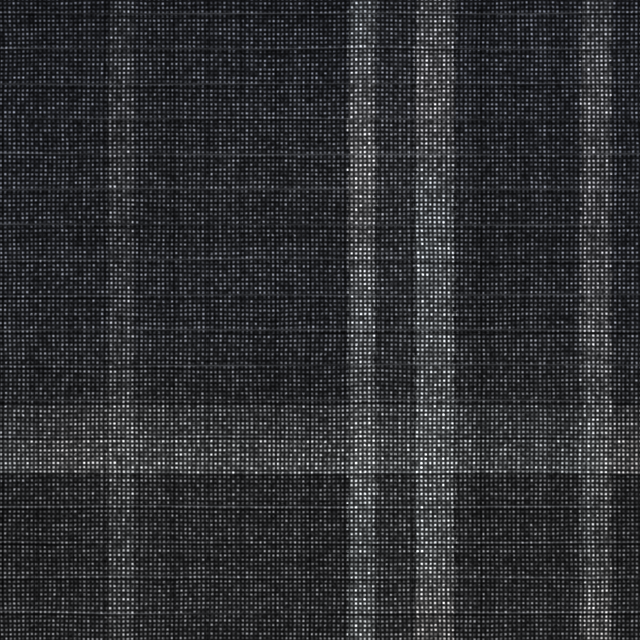
Give the GLSL for this texture, as a Shadertoy shader.

```glsl
const float THREADS = 146.0;          // threads across the cloth
const float RIB_PERIOD = 0.0551;      // spacing of the fine horizontal ribs
const float RIB_OFFSET = 0.043;
const float RIB_WIDTH = 0.0015;
const float SEAM_PERIOD = 0.0534;     // spacing of the faint vertical seams
const float SEAM_OFFSET = 0.004;
const float SEAM_WIDTH = 0.0014;
const float EDGE = 0.0015;            // softness of stripe edges
const float FRAY = 0.006;             // raggedness of stripe edges
const float WEAVE_FLOOR = 0.48;       // brightness of gaps between threads
const float WEAVE_GAIN = 2.05;
const float GRAIN = 1.10;             // variation between knots
const float FUZZ = 0.65;              // fibre variation within a knot
const float SHOULDER = 0.28;          // compression of bright yarn

const vec3 COOL_GROUND = vec3(0.160, 0.167, 0.188);
const vec3 WARM_GROUND = vec3(0.177, 0.179, 0.185);
const vec3 STRIPE_YARN = vec3(0.204, 0.205, 0.202);
const vec3 RIB_YARN = vec3(0.170, 0.174, 0.182);

// Stripes and bands: start, end, added yarn
const vec3 WARP_STRIPES[5] = vec3[5](
    vec3(0.169, 0.210, 0.36),
    vec3(0.544, 0.587, 0.92),
    vec3(0.587, 0.649, 0.17),
    vec3(0.649, 0.711, 0.84),
    vec3(0.907, 0.955, 0.70));
const vec3 WEFT_BANDS[2] = vec3[2](
    vec3(0.258, 0.314, 0.64),
    vec3(0.314, 0.366, 0.36));

float hash(vec2 p) {
    vec3 q = fract(vec3(p.xyx) * 0.1031);
    q += dot(q, q.yzx + 33.33);
    return fract((q.x + q.y) * q.z);
}

float noise(vec2 p) {
    vec2 cell = floor(p), f = fract(p);
    f = f * f * (3.0 - 2.0 * f);
    return mix(mix(hash(cell), hash(cell + vec2(1, 0)), f.x),
               mix(hash(cell + vec2(0, 1)), hash(cell + vec2(1, 1)), f.x), f.y);
}

float stripe(float x, vec2 span) {
    return smoothstep(span.x - EDGE, span.x + EDGE, x)
         * (1.0 - smoothstep(span.y - EDGE, span.y + EDGE, x));
}

float line(float d, float width) {
    return exp(-d * d / (width * width));
}

// Plaid yarn added at a point, with worn patches along each stripe
float plaid(vec2 uv) {
    float yarn = 0.0;
    float frayX = (hash(vec2(floor(uv.y * THREADS), 7.0)) - 0.5) * FRAY;
    for (int i = 0; i < 5; i++) {
        vec3 s = WARP_STRIPES[i];
        float wear = mix(0.75, 1.2, noise(vec2(float(i) * 9.3, uv.y * 8.0)));
        yarn += s.z * wear * stripe(uv.x + frayX, s.xy);
    }
    for (int i = 0; i < 2; i++) {
        vec3 b = WEFT_BANDS[i];
        float wear = mix(0.8, 1.2, noise(vec2(uv.x * 6.0, 40.0 + float(i) * 5.0)));
        yarn += b.z * wear * stripe(uv.y, b.xy) * (1.0 - 0.55 * min(yarn, 1.0));
    }
    return yarn;
}

// Interlaced threads with uneven thickness and brightness
float weave(vec2 uv) {
    vec2 drift = vec2(noise(uv.yx * 12.0), noise(uv * 12.0 + 60.0)) * 0.4;
    vec2 p = uv * THREADS + drift;
    vec2 id = floor(p);
    vec2 ridge = 0.5 - 0.5 * cos(6.2831853 * p);
    float knot = ridge.x * ridge.y;
    float grain = hash(id) - 0.5;
    float fuzz = noise(p * 2.1 + 9.0) - 0.5;
    float threads = hash(vec2(id.x, 311.0)) + hash(vec2(523.0, id.y)) - 1.0;
    return (WEAVE_FLOOR + WEAVE_GAIN * knot * (1.0 + GRAIN * grain))
         * (1.0 + 0.20 * threads + FUZZ * fuzz);
}

// Bright weft ribs (x) and the dark groove below each (y)
vec2 ribs(vec2 uv) {
    float y = (uv.y - RIB_OFFSET) / RIB_PERIOD;
    float id = floor(y + 0.5);
    float bend = (noise(vec2(uv.x * 5.0, id * 3.7)) - 0.5) * 0.004;
    float d = (y - id) * RIB_PERIOD + bend;
    float light = mix(0.20, 1.0, noise(vec2(uv.x * 6.0, id * 5.3 + 20.0)));
    float shade = mix(0.15, 0.55, noise(vec2(uv.x * 5.0, id * 4.1 + 80.0)));
    return vec2(light * line(d, RIB_WIDTH), shade * line(d + 0.004, RIB_WIDTH * 1.2));
}

float seams(vec2 uv) {
    float x = (uv.x - SEAM_OFFSET) / SEAM_PERIOD;
    float id = floor(x + 0.5);
    float strength = mix(0.15, 0.45, noise(vec2(id * 6.1, uv.y * 8.0)));
    return strength * line((x - id) * SEAM_PERIOD, SEAM_WIDTH);
}

void mainImage(out vec4 fragColor, in vec2 fragCoord) {
    vec2 uv = fragCoord / iResolution.xy;

    // Ground dye drifts from cool at the top to neutral below
    float warmth = smoothstep(0.95, 0.25, uv.y + 0.4 * (noise(uv * 4.0) - 0.5));
    vec3 color = mix(COOL_GROUND, WARM_GROUND, warmth);
    color *= 0.93 + 0.12 * noise(uv * 5.0 + 15.0);

    // Stripes carry a slight shift between warm and cool yarn
    float tint = noise(uv * vec2(9.0, 6.0) + 30.0) - 0.5;
    color += plaid(uv) * STRIPE_YARN * (1.0 + tint * vec3(-0.08, 0.04, 0.10));

    // Surface relief, with ribs lying over the knots
    vec2 rib = ribs(uv);
    color *= weave(uv) * (1.0 - rib.y) * (1.0 - seams(uv));
    color += RIB_YARN * rib.x;
    color /= 1.0 + SHOULDER * color;
    fragColor = vec4(clamp(color, 0.0, 1.0), 1.0);
}
```
